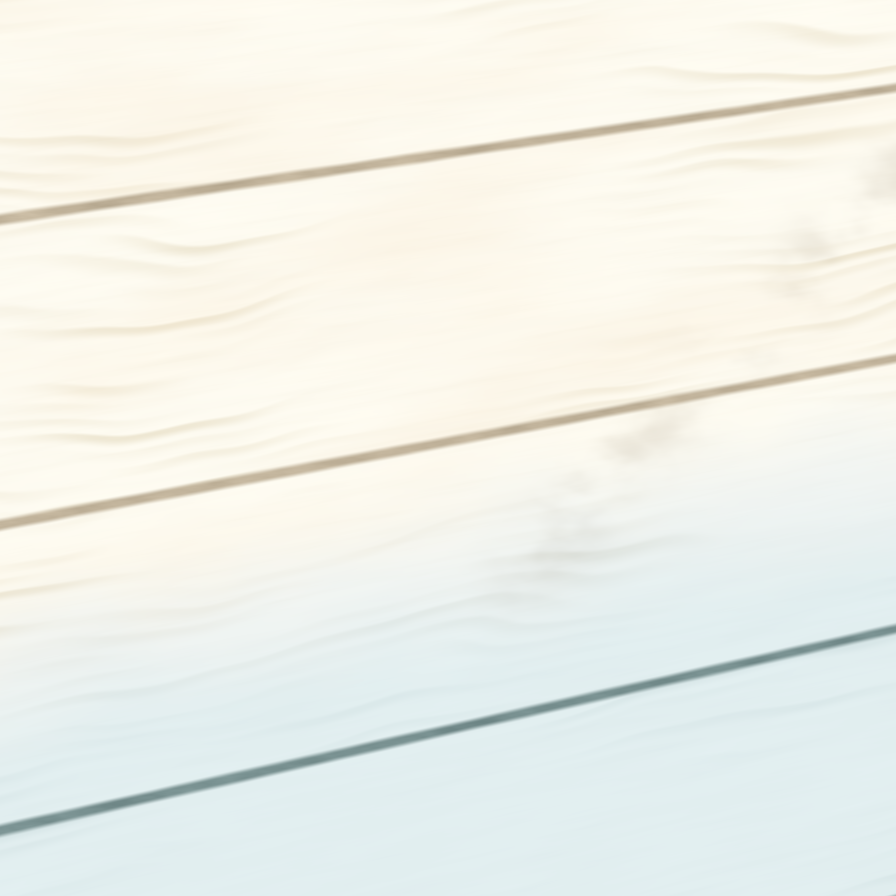
A Shadertoy shader for this texture:

```glsl
const float FIRST_SEAM = 0.755;     // height of the top seam at the left edge
const float FIRST_SLOPE = 0.147;    // rise of the top seam across the canvas
const float BOARD_HEIGHT = 0.341;   // seam spacing at the left edge
const float BOARD_TAPER = 0.039;    // loss of spacing towards the right
const float SEAM_WIDTH = 0.0105;
const float SEAM_SOFTNESS = 0.0022;
const float GRAIN_ROWS = 17.0;      // growth lines per board
const float GRAIN_DEPTH = 0.95;
const float SHADE_BASE = 0.24;      // height of the cool shade at the left edge
const float SHADE_SLOPE = 0.23;
const float SHADE_BLUR = 0.13;

const vec3 CREAM = vec3(0.995, 0.985, 0.945);
const vec3 PEACH = vec3(0.985, 0.955, 0.895);
const vec3 PALE_BLUE = vec3(0.885, 0.935, 0.940);
const vec3 MIST = vec3(0.935, 0.945, 0.955);
const vec3 WARM_SEAM = vec3(0.750, 0.695, 0.600);
const vec3 COOL_SEAM = vec3(0.460, 0.555, 0.555);
const vec3 WARM_GRAIN = vec3(0.070, 0.090, 0.135);
const vec3 COOL_GRAIN = vec3(0.055, 0.045, 0.045);

float hash(vec2 p) {
    vec3 q = fract(p.xyx * vec3(0.1031, 0.1030, 0.0973));
    q += dot(q, q.yzx + 33.33);
    return fract((q.x + q.y) * q.z);
}

float cornerRamp(vec2 cell, vec2 offset) {
    float angle = 6.2832 * hash(cell);
    return dot(vec2(cos(angle), sin(angle)), offset);
}

float gradientNoise(vec2 p) {
    vec2 i = floor(p), f = fract(p);
    vec2 u = f * f * f * (f * (f * 6.0 - 15.0) + 10.0);
    vec2 e = vec2(0.0, 1.0);
    float low = mix(cornerRamp(i, f), cornerRamp(i + e.yx, f - e.yx), u.x);
    float high = mix(cornerRamp(i + e, f - e), cornerRamp(i + e.yy, f - e.yy), u.x);
    return mix(low, high, u.y);
}

float fbm(vec2 p) {
    float sum = 0.0, weight = 0.6;
    for (int i = 0; i < 4; i++) {
        sum += weight * gradientNoise(p);
        p = p * 2.03 + 17.1;
        weight *= 0.5;
    }
    return sum;
}

// Each growth line darkens slowly, then ends in a crisp edge
float growthLines(vec2 p) {
    float warp = 0.16 * gradientNoise(p * vec2(2.6, 1.8)) + 0.035 * gradientNoise(p * vec2(9.0, 5.0));
    float phase = (p.y + warp) * GRAIN_ROWS;
    float row = floor(phase), s = fract(phase);
    float groove = smoothstep(0.1, 0.7, s) * (1.0 - smoothstep(0.75, 1.0, s));
    float wear = smoothstep(-0.25, 0.4, gradientNoise(vec2(p.x * 3.5, row * 3.7)));
    return groove * wear * mix(0.35, 1.0, hash(vec2(row, 5.0)));
}

void mainImage(out vec4 fragColor, in vec2 fragCoord) {
    vec2 uv = fragCoord / iResolution.xy;
    float pixel = 1.0 / iResolution.y;

    // Boards fan out slightly towards the left
    float spacing = BOARD_HEIGHT - BOARD_TAPER * uv.x;
    float v = (uv.y - FIRST_SEAM - FIRST_SLOPE * uv.x) / spacing;
    float board = floor(v);
    vec2 wood = vec2(uv.x + 7.3 * board, v + 4.0 * board);

    // Cool shade over the lower boards, with a misty border
    float border = SHADE_BASE + SHADE_SLOPE * uv.x + 0.06 * fbm(uv * 3.0);
    float cool = 1.0 - smoothstep(-SHADE_BLUR, SHADE_BLUR, uv.y - border);
    float blush = smoothstep(-0.15, 0.45, fbm(wood * vec2(2.0, 2.4)));
    float clearPatch = exp(-dot((uv - vec2(0.54, 0.66)) * vec2(6.5, 7.0), (uv - vec2(0.54, 0.66)) * vec2(6.5, 7.0)));
    vec3 warmWood = mix(CREAM, PEACH, clamp(0.65 * blush + 0.3 * clearPatch, 0.0, 1.0));
    vec3 color = mix(warmWood, PALE_BLUE, cool);
    color = mix(color, MIST, 1.2 * cool * (1.0 - cool));
    color += 0.012 * fbm(wood * vec2(5.0, 14.0));

    // Grain fades in and out along each board
    float presence = smoothstep(-0.3, 0.3, gradientNoise(wood * vec2(2.3, 1.7) + 3.0));
    presence *= 1.0 - 0.95 * clearPatch;
    float grain = growthLines(wood) * presence + 0.2 * max(fbm(wood * vec2(6.0, 40.0)), 0.0);
    color -= GRAIN_DEPTH * grain * mix(WARM_GRAIN, COOL_GRAIN, cool);

    // Faint broken shadow running diagonally on the right
    float across = uv.y - 0.35 - 1.02 * (uv.x - 0.56);
    float reach = smoothstep(0.5, 0.65, uv.x);
    float smudge = exp(-pow(across / 0.06, 2.0)) * reach * smoothstep(-0.15, 0.35, fbm(uv * vec2(7.0, 13.0)));
    color -= 0.085 * smudge * vec3(0.8, 0.9, 1.0);

    // Seams, with small changes of width and tone
    float seam = floor(v + 0.5);
    float slope = FIRST_SLOPE - BOARD_TAPER * seam;
    float seamDistance = abs(v - seam) * spacing / sqrt(1.0 + slope * slope);
    float along = gradientNoise(vec2(uv.x * 14.0, seam * 5.3));
    float halfWidth = 0.5 * SEAM_WIDTH * (1.08 - 0.2 * uv.x + 0.15 * along);
    float blur = SEAM_SOFTNESS + pixel;
    float seamMask = 1.0 - smoothstep(halfWidth - blur, halfWidth + blur, seamDistance);
    float tone = 0.06 * along + 0.07 * fbm(uv * vec2(20.0, 90.0));
    vec3 seamColor = mix(WARM_SEAM, COOL_SEAM, smoothstep(0.25, 0.75, cool)) + tone;
    color = mix(color, seamColor, seamMask);

    fragColor = vec4(clamp(color, 0.0, 1.0), 1.0);
}
```
